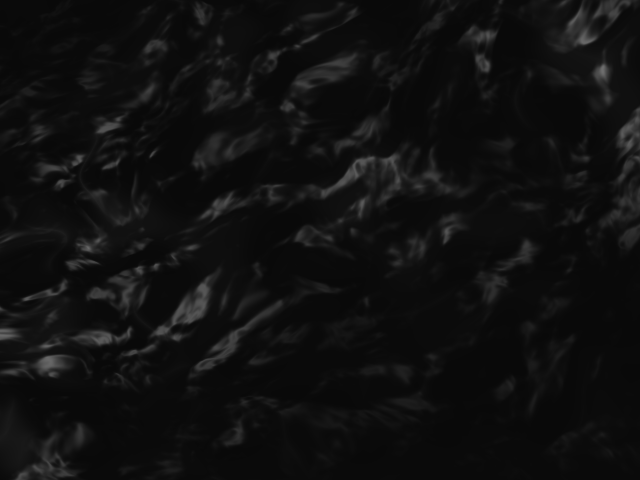
A Shadertoy shader for this texture:

```glsl
// Crumpled black plastic film: soft grey glints on a nearly black sheet.
// Flat tilted facets and finer creases are laid out along curved folds; their
// slopes catch the light, mostly in a diagonal band of busy patches.

#define BASE_TONE 0.037     // unlit film
#define SHEEN_GAIN 0.12     // wide, faint reflection
#define GLINT_GAIN 0.27     // narrow, bright reflection
#define VEIL_GAIN 0.06      // hazy grey facets
#define CREASE_GAIN 0.05    // thin lit fold lines
#define FOLD_SCALE vec2(5.6, 9.5)
#define SOFTNESS 0.085      // slope sampling step, in fold units
#define SLOPE_GAIN 1.7      // strength of the fine creases
#define TILT_GAIN 1.15      // strength of the flat facets
#define LIGHT_DIR vec2(0.42, -0.91)
#define BUSY_CENTER vec2(0.61, 0.65)

vec2 hash22(vec2 p) {
    vec3 h = fract(p.xyx * vec3(0.1031, 0.1030, 0.0973));
    h += dot(h, h.yzx + 33.33);
    return fract((h.xx + h.yz) * h.zy) * 2.0 - 1.0;
}

// Gradient noise, roughly -0.6 to 0.6
float noise(vec2 p) {
    vec2 i = floor(p), f = fract(p);
    vec2 u = f * f * f * (f * (f * 6.0 - 15.0) + 10.0);
    float a = dot(hash22(i), f);
    float b = dot(hash22(i + vec2(1, 0)), f - vec2(1, 0));
    float c = dot(hash22(i + vec2(0, 1)), f - vec2(0, 1));
    float d = dot(hash22(i + vec2(1, 1)), f - vec2(1, 1));
    return mix(mix(a, b, u.x), mix(c, d, u.x), u.y);
}

// Tilt of flat cells with straight, slightly softened borders
vec2 facetTilt(vec2 p) {
    vec2 home = floor(p), sum = vec2(0.0);
    float total = 0.0001;
    for (int y = -1; y <= 1; y++)
    for (int x = -1; x <= 1; x++) {
        vec2 cell = home + vec2(x, y);
        vec2 away = p - cell - 0.5 - 0.45 * hash22(cell);
        float weight = exp(-18.0 * dot(away, away));
        // Each facet is slightly bowed, so its tone drifts across it
        sum += weight * (hash22(cell + 57.3) + 0.9 * away);
        total += weight;
    }
    return sum / total;
}

// Folds run nearly level below and climb to the upper right
vec2 foldSpace(vec2 p) {
    float across = p.y - p.x * (0.12 + 0.32 * p.y);
    float along = p.x + 0.4 * p.y;
    vec2 q = vec2(along, across) * FOLD_SCALE + 17.0;
    vec2 sway = vec2(noise(q * 0.45 + 5.2), noise(q * 0.45 + 31.7));
    vec2 kink = vec2(noise(q * 1.3 + 11.4), noise(q * 1.3 + 47.9));
    return q + 0.7 * sway + 0.25 * kink;
}

// Sum of softly creased layers, each turned against the last
float creasedHeight(vec2 q) {
    const mat2 turn = mat2(0.76, 0.65, -0.65, 0.76);
    float height = 0.0, slope = 1.0, freq = 0.8;
    for (int i = 0; i < 4; i++) {
        float n = noise(q * freq + float(i) * 19.3);
        height += slope / freq * sqrt(n * n + 0.001);
        q = turn * q;
        freq *= 1.9;
        slope *= 0.8;
    }
    return height;
}

// How much the film is crumpled at each place
float crumpleMask(vec2 p, vec2 q) {
    float d = (p.y - 0.45 * p.x - 0.36) / 0.38;
    float band = 0.2 + 0.8 * exp(-d * d);
    float patches = smoothstep(-0.25, 0.25, noise(q * 0.5 + 8.6));
    vec2 away = (p - BUSY_CENTER) * vec2(1.0, 1.2);
    float heart = exp(-60.0 * dot(away, away));
    return band * (0.25 + 1.1 * patches) + 0.45 * heart;
}

void mainImage(out vec4 fragColor, in vec2 fragCoord) {
    vec2 p = fragCoord / iResolution.y;
    vec2 q = foldSpace(p);
    float mask = crumpleMask(p, q);

    // Slope of the film: fine creases over flat facets of two sizes
    float h = creasedHeight(q);
    vec2 slope = vec2(creasedHeight(q + vec2(SOFTNESS, 0.0)),
                      creasedHeight(q + vec2(0.0, SOFTNESS))) - h;
    slope *= SLOPE_GAIN / SOFTNESS;
    vec2 turned = vec2(q.x + 0.5 * q.y, q.y - 0.4 * q.x);
    slope += TILT_GAIN * (facetTilt(q * 1.3) + 0.7 * facetTilt(turned * 2.0));
    float facing = dot(slope, LIGHT_DIR);
    float side = dot(slope, vec2(-LIGHT_DIR.y, LIGHT_DIR.x));

    // Reflections
    float shine = smoothstep(-0.5, 2.7, facing) * exp(-0.22 * side * side);
    float light = SHEEN_GAIN * shine + GLINT_GAIN * shine * shine * shine;

    // Haze and thin lit fold lines
    float veil = smoothstep(-0.05, 0.3, noise(q * 0.9 + 63.1));
    light += VEIL_GAIN * veil * (0.4 + shine);
    float crease = exp(-24.0 * abs(noise(q * 0.9 + 90.4)));
    light += CREASE_GAIN * crease * smoothstep(0.0, 0.3, noise(q * 0.8 + 71.8));

    // Soft shoulder keeps the brightest glints grey
    float lit = mask * light;
    fragColor = vec4(vec3(BASE_TONE + lit / (1.0 + 0.9 * lit)), 1.0);
}
```
